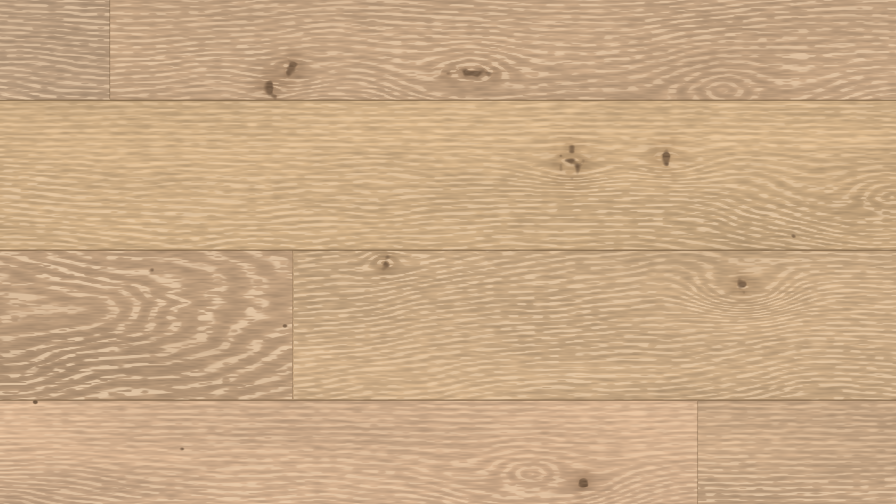
A WebGL 2 fragment shader for this texture:

```glsl
#version 300 es
precision highp float;
uniform vec2 u_resolution;
out vec4 fragColor;

float hash(vec2 p) {
    vec3 q = fract(p.xyx * 0.1031);
    q += dot(q, q.yzx + 33.33);
    return fract((q.x + q.y) * q.z);
}

float noise(vec2 p) {
    vec2 i = floor(p), f = fract(p);
    f = f * f * (3.0 - 2.0 * f);
    return mix(mix(hash(i), hash(i + vec2(1, 0)), f.x),
               mix(hash(i + vec2(0, 1)), hash(i + vec2(1, 1)), f.x), f.y);
}

// Rows of boards, counted from the bottom one
float rowCoord(float y) { return (y - 0.206) / 0.2975 + 1.0; }

// End joint of each row; the third row has none in view
const float joints[4] = float[4](1.384, 0.581, -9.0, 0.2176);

// Base tone of the left and right board of each row
const vec3 tones[8] = vec3[8](
    vec3(0.82, 0.68, 0.55), vec3(0.78, 0.65, 0.52),
    vec3(0.76, 0.63, 0.50), vec3(0.81, 0.68, 0.53),
    vec3(0.81, 0.68, 0.52), vec3(0.81, 0.68, 0.52),
    vec3(0.76, 0.64, 0.52), vec3(0.78, 0.65, 0.52));

// Grain eyes: centre, swirl radius, radius of the dark core
const vec4 eyes[11] = vec4[11](
    vec4(0.937, 0.856, 0.080, 0.011), vec4(0.537, 0.824, 0.025, 0.014),
    vec4(0.579, 0.868, 0.035, 0.012), vec4(1.134, 0.680, 0.040, 0.019),
    vec4(1.320, 0.690, 0.035, 0.014), vec4(0.764, 0.479, 0.030, 0.010),
    vec4(1.475, 0.433, 0.045, 0.011), vec4(1.157, 0.044, 0.025, 0.009),
    vec4(1.435, 0.820, 0.105, 0.0), vec4(1.053, 0.060, 0.080, 0.0),
    vec4(1.770, 0.610, 0.080, 0.0));

void main() {
    vec2 p = gl_FragCoord.xy / u_resolution.y;
    float px = 1.0 / u_resolution.y;
    float rows = rowCoord(p.y);
    int row = clamp(int(floor(rows)), 0, 3);
    float joint = joints[row];
    int board = row * 2 + (p.x > joint ? 1 : 0);
    vec2 q = p + float(board) * vec2(7.3, 3.7);

    // Straight, quiet grain in the upper part of every other row
    float plain = row % 2 == 0 ? smoothstep(0.35, 0.75, fract(rows)) : 0.0;

    // Growth field: its contours are the grain lines
    float field = p.y + (1.0 - 0.7 * plain) * (0.06 * (noise(q * vec2(2.2, 3.0)) - 0.5)
                                             + 0.018 * (noise(q * vec2(8.0, 12.0)) - 0.5));
    float density = 80.0;
    if (board == 2) {
        field = length((p - vec2(-0.05, 0.385)) * vec2(0.25, 1.0))
              + 0.05 * noise(q * vec2(5.0, 9.0)) + 0.012 * noise(q * vec2(12.0, 70.0));
        density = 48.0;
    }
    if (board == 3) field -= 0.05 * sin(2.5 * (p.x - 0.88));

    // Bend the grain around the eyes and gather their dark cores
    float core = 0.0, halo = 0.0;
    float ragged = noise(q * vec2(85.0, 110.0)) - 0.5;
    for (int i = 0; i < 11; i++) {
        vec4 eye = eyes[i];
        if (int(floor(rowCoord(eye.y))) != row) continue;
        vec2 d = p - eye.xy;
        vec2 oval = d * vec2(0.5, 1.0);
        float swirl = exp(-dot(oval, oval) / (eye.z * eye.z));
        field = mix(field, eye.y + length(oval), swirl);
        halo += swirl * 0.22;
        if (eye.w > 0.0) {
            d *= eye.z > 0.06 ? vec2(0.35, 1.5) : vec2(1.2, 0.8);
            float r = length(d) / eye.w + ragged * 1.8;
            core = max(core, 1.0 - smoothstep(0.2, 1.1, r));
            halo += 0.55 * exp(-r * r * 0.2);
        }
    }

    // Few scattered pin knots
    vec2 cell = floor(p * vec2(4.0, 7.0));
    vec2 pin = (cell + 0.2 + 0.6 * vec2(hash(cell + 3.1), hash(cell + 8.7))) / vec2(4.0, 7.0);
    float pinDistance = length((p - pin) * vec2(0.8, 1.0)) + ragged * 0.003;
    core = max(core, step(0.9, hash(cell + 5.5)) * (1.0 - smoothstep(0.001, 0.005, pinDistance)));

    // Limed rings, broken into short flecks by fine fibres
    field += 0.004 * noise(q * vec2(26.0, 170.0));
    float phase = field * density;
    float ring = 0.5 + 0.5 * cos(6.2832 * phase);
    float fade = 1.0 - smoothstep(0.45, 1.0, fwidth(phase));
    float fleck = noise(q * vec2(62.0, 290.0));
    float pore = noise(q * vec2(38.0, 330.0) + 17.0);
    float lime = smoothstep(0.5, 0.9, ring) * smoothstep(0.3, 0.6, fleck) * fade;
    lime *= (1.0 - 0.45 * plain) * (0.6 + 0.6 * noise(q * vec2(4.0, 14.0)));
    float patches = 0.6 * noise(q * vec2(1.5, 6.0)) + 0.4 * noise(q * vec2(4.0, 22.0)) - 0.5;

    vec3 color = tones[board] * (1.0 + 0.16 * patches + 0.03 * plain);
    color *= 1.0 + 0.11 * (pore - 0.5) + 0.08 * (fleck - 0.5);
    color *= 1.0 - 0.08 * (1.0 - ring) * fade;
    color *= 1.0 - min(halo, 1.0) * vec3(0.16, 0.19, 0.22);
    color = mix(color, vec3(0.91, 0.80, 0.67), lime * (board == 2 ? 0.75 : 0.6));
    color = mix(color, vec3(0.40, 0.31, 0.23), core * (0.55 + 0.4 * fleck));

    // Thin seams between rows and finer end joints
    float edge = (rows - round(rows)) * 0.2975;
    float seam = 1.0 - smoothstep(0.0, 0.0008 + px, abs(edge));
    float butt = 1.0 - smoothstep(0.0, 0.0004 + px, abs(p.x - joint));
    color = mix(color, vec3(0.47, 0.37, 0.26), max(seam * 0.75, butt * 0.4));
    fragColor = vec4(color, 1.0);
}
```
